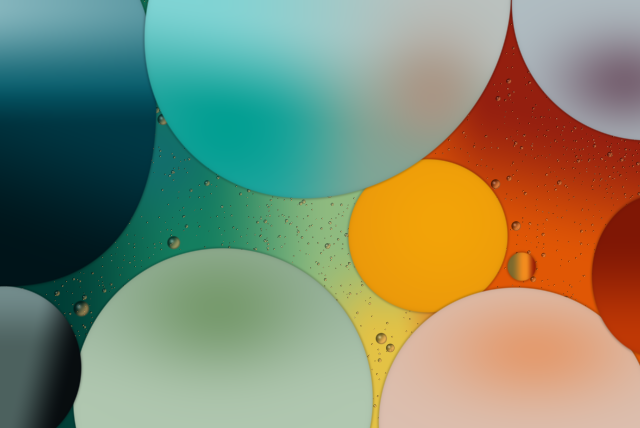
Write a Shadertoy shader that draws this background.

```glsl
// Large soft oil drops over a teal to red ground strewn with tiny bubbles.

const vec3 DEEP_GREEN = vec3(0.00, 0.24, 0.21);
const vec3 GREEN      = vec3(0.08, 0.50, 0.37);
const vec3 TEAL       = vec3(0.07, 0.43, 0.42);
const vec3 PALE_GREEN = vec3(0.56, 0.73, 0.50);
const vec3 YELLOW     = vec3(0.89, 0.76, 0.27);
const vec3 ORANGE     = vec3(0.88, 0.34, 0.02);
const vec3 RED        = vec3(0.58, 0.12, 0.06);
const vec3 AMBER      = vec3(0.95, 0.64, 0.03);
const vec3 MIST       = vec3(0.69, 0.74, 0.76);
const vec2 LIGHT_DIR  = vec2(0.80, -0.60);
const float EDGE_BLUR = 0.0022;

float hash(vec2 p) {
    vec3 q = fract(p.xyx * 0.1031);
    q += dot(q, q.yzx + 33.33);
    return fract((q.x + q.y) * q.z);
}

// Soft elliptical spot, one at its centre
float glow(vec2 p, vec2 centre, vec2 size) {
    vec2 q = (p - centre) / size;
    return exp(-min(dot(q, q), 40.0));
}

// Approximate signed distance to a tilted superellipse
float oval(vec2 p, vec2 centre, vec2 radii, float tilt, float power) {
    float c = cos(tilt), s = sin(tilt);
    vec2 q = mat2(c, -s, s, c) * (p - centre);
    q = pow(max(abs(q) / radii, vec2(0.0001)), vec2(power));
    return (pow(q.x + q.y, 1.0 / power) - 1.0) * min(radii.x, radii.y);
}

// Lay a painted drop on the scene, with a fine dark contour
void addDrop(inout vec3 col, float d, vec3 paint) {
    float blur = max(EDGE_BLUR, 0.7 / iResolution.y);
    float rim = min(abs(d) / 0.004, 6.0);
    col *= 1.0 - 0.18 * exp(-rim * rim);
    paint *= 1.0 - 0.08 * exp(-rim);
    col = mix(col, paint, 1.0 - smoothstep(-blur, blur, d));
}

vec3 ground(vec2 p) {
    vec3 col = mix(DEEP_GREEN, GREEN, smoothstep(0.12, 0.46, p.x));
    col = mix(col, TEAL, glow(p, vec2(0.37, 0.64), vec2(0.14)));
    col = mix(col, PALE_GREEN, smoothstep(0.46, 0.78, p.x));
    col = mix(col, YELLOW, smoothstep(0.20, 0.46, 0.66 - p.y) * smoothstep(0.68, 0.88, p.x));
    col = mix(col, ORANGE, smoothstep(0.88, 1.06, p.x + 0.2 * (p.y - 0.45)));
    float heat = smoothstep(0.42, 0.76, p.y + 0.25 * (p.x - 1.2));
    return mix(col, RED, heat * smoothstep(0.90, 1.15, p.x));
}

// Bead lit from one side, with a dark rim and a small spark
void addBubble(inout vec3 col, vec2 offset, float r, float strength) {
    vec2 n = offset / r;
    float len = length(n), lit = dot(n, LIGHT_DIR);
    vec3 warm = vec3(0.90, 0.62, 0.36);
    vec3 bead = mix(col * 0.45, mix(col, warm, 0.65), smoothstep(-0.6, 0.6, lit));
    bead += 0.35 * glow(n, vec2(-0.30, 0.25), vec2(0.30));
    bead *= 1.0 - 0.30 * smoothstep(0.65, 1.0, len);
    float soft = max(0.16, 0.7 / (r * iResolution.y));
    col = mix(col, bead, strength * (1.0 - smoothstep(1.0 - soft, 1.0 + soft, len)));
}

void scatterBubbles(inout vec3 col, vec2 p) {
    float cluster = glow(p, vec2(1.40, 0.65), vec2(0.20, 0.10))
                  + 0.5 * glow(p, vec2(0.68, 0.46), vec2(0.18, 0.10))
                  + 0.4 * glow(p, vec2(0.21, 0.29), vec2(0.12));
    float cell = 0.056;
    for (int i = 0; i < 4; i++) {
        vec2 id = floor(p / cell) + float(i) * 47.0;
        vec2 jitter = vec2(hash(id + 3.1), hash(id + 8.7));
        vec2 offset = (fract(p / cell) - mix(vec2(0.2), vec2(0.8), jitter)) * cell;
        float chance = 0.09 + 0.05 * float(i) + 0.40 * cluster;
        float r = cell * mix(0.06, 0.13, hash(id + 15.3));
        addBubble(col, offset, r, 0.75 * step(hash(id), chance));
        cell *= 0.64;
    }
    // Larger beads: centre and radius
    vec3 beads[7] = vec3[7](
        vec3(0.406, 0.433, 0.015), vec3(0.190, 0.279, 0.018),
        vec3(0.381, 0.721, 0.013), vec3(0.891, 0.209, 0.013),
        vec3(1.158, 0.570, 0.011), vec3(0.912, 0.187, 0.010),
        vec3(1.206, 0.472, 0.011));
    for (int i = 0; i < 7; i++) addBubble(col, p - beads[i].xy, beads[i].z, 0.9);
}

void mainImage(out vec4 fragColor, in vec2 fragCoord) {
    vec2 p = fragCoord / iResolution.y;
    vec3 col = ground(p);
    scatterBubbles(col, p);

    // Dark teal drop, pale at the top
    vec3 paint = mix(vec3(0.0, 0.08, 0.10), vec3(0.0, 0.22, 0.27), smoothstep(0.35, 0.75, p.y + 0.35 * (p.x - 0.2)));
    paint = mix(paint, vec3(0.02, 0.36, 0.42), smoothstep(0.70, 0.82, p.y));
    paint = mix(paint, vec3(0.52, 0.71, 0.74), smoothstep(0.76, 0.99, p.y) * max(1.0 - 0.9 * p.x, 0.0));
    addDrop(col, oval(p, vec2(-0.006, 0.766), vec2(0.371, 0.436), 0.0, 2.4), paint);

    // Amber drop
    paint = mix(AMBER, vec3(0.90, 0.57, 0.05), 1.0 - glow(p, vec2(1.03, 0.48), vec2(0.24)));
    addDrop(col, oval(p, vec2(1.0, 0.449), vec2(0.186, 0.179), 0.0, 2.0), paint);

    // Great upper drop: aqua to grey, with teal and rose hearts
    paint = mix(vec3(0.18, 0.66, 0.64), vec3(0.50, 0.65, 0.59), smoothstep(0.60, 0.88, p.x));
    paint = mix(paint, vec3(0.0, 0.62, 0.57), 0.95 * glow(p, vec2(0.53, 0.70), vec2(0.19, 0.17)));
    vec3 sky = mix(vec3(0.50, 0.83, 0.83), vec3(0.73, 0.76, 0.75), smoothstep(0.45, 1.05, p.x));
    paint = mix(paint, sky, smoothstep(0.70, 0.96, p.y + 0.15 * (p.x - 0.7)));
    paint = mix(paint, vec3(0.67, 0.57, 0.50), 0.85 * glow(p, vec2(1.01, 0.78), vec2(0.13, 0.14)));
    addDrop(col, oval(p, vec2(0.766, 0.965), vec2(0.455, 0.400), 0.785, 2.0), paint);

    // Lavender drop
    paint = mix(MIST, vec3(0.47, 0.39, 0.45), glow(p, vec2(1.46, 0.81), vec2(0.16, 0.11)));
    addDrop(col, oval(p, vec2(1.514, 0.990), vec2(0.318), 0.0, 2.0), paint);

    // Sage, slate, peach and crimson drops
    paint = mix(vec3(0.69, 0.78, 0.69), vec3(0.60, 0.70, 0.62), smoothstep(0.05, 0.40, p.y));
    paint = mix(paint, vec3(0.46, 0.60, 0.42), 0.95 * glow(p, vec2(0.51, 0.28), vec2(0.20, 0.14)));
    addDrop(col, oval(p, vec2(0.521, 0.068), vec2(0.350, 0.352), 0.0, 2.0), paint);
    paint = mix(vec3(0.30, 0.38, 0.37), vec3(0.45, 0.55, 0.55), smoothstep(0.18, 0.33, p.y));
    paint = mix(paint, vec3(0.03, 0.05, 0.06), smoothstep(0.05, 0.17, p.x - 0.25 * (p.y - 0.14)));
    addDrop(col, oval(p, vec2(0.010, 0.141), vec2(0.180, 0.190), 0.0, 2.0), paint);
    paint = mix(vec3(0.86, 0.75, 0.69), vec3(0.89, 0.61, 0.44), glow(p, vec2(1.25, 0.18), vec2(0.22, 0.12)));
    addDrop(col, oval(p, vec2(1.205, 0.014), vec2(0.320, 0.314), 0.0, 2.0), paint);
    paint = mix(vec3(0.75, 0.22, 0.02), vec3(0.50, 0.09, 0.02), smoothstep(0.20, 0.45, p.y));
    addDrop(col, oval(p, vec2(1.543, 0.355), vec2(0.160, 0.191), 0.0, 2.0), paint);

    // Small orange bead, green on its shaded side
    paint = mix(vec3(0.50, 0.42, 0.18), vec3(0.95, 0.55, 0.12), smoothstep(1.195, 1.225, p.x));
    paint = mix(paint, vec3(0.62, 0.13, 0.02), smoothstep(1.228, 1.250, p.x));
    addDrop(col, oval(p, vec2(1.219, 0.377), vec2(0.033), 0.0, 2.0), paint);

    fragColor = vec4(col, 1.0);
}
```
